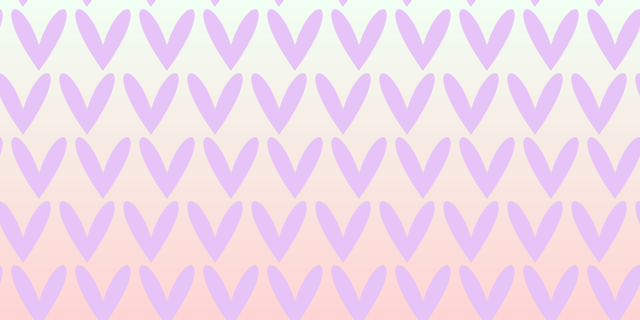
Reproduce this pattern procedurally as a WebGL 1 fragment shader.

```glsl
precision highp float;
// Staggered rows of slender lilac hearts over a vertical mint-to-pink gradient.
// Each heart is one leaf-shaped lobe mirrored about its axis; the lobe is an
// implicit curve (tilted midline plus tapered half width) turned into a distance.

uniform vec2 u_resolution;

// Layout, in cells (one cell is a square holding one heart)
const float ROWS = 5.0;                        // cells per canvas height
const vec2  TIP_OFFSET = vec2(0.609, 0.892);   // tip of a heart in an odd row
const float ROW_SHIFT = 0.25;                  // even rows move left by this

// Heart shape, measured from its lower tip
const float HEART_HEIGHT = 0.964;
const float LOBE_TOP_X = 0.375;                // where the lobe peaks
const float LOBE_TILT = 0.435;                 // sideways lean per unit height
const float BASE_WIDTH = 0.044;
const float WIDTH_GROWTH = 0.30;

// Colours
const vec3 MINT  = vec3(0.945, 0.998, 0.952);
const vec3 PINK  = vec3(1.000, 0.830, 0.828);
const vec3 LILAC = vec3(0.902, 0.769, 0.971);

// Approximate signed distance to a heart with its tip at the origin.
float heartDistance(vec2 p) {
  p.x = abs(p.x);
  float s = p.y / HEART_HEIGHT;
  float fromMidline = p.x - LOBE_TOP_X + LOBE_TILT * (HEART_HEIGHT - p.y);
  float taper = max(BASE_WIDTH + WIDTH_GROWTH * s, 0.0);

  // Inside where fromMidline^2 < taper^2 * (1 - s); divide by the gradient
  float field = fromMidline * fromMidline - taper * taper * (1.0 - s);
  float widthSlope = taper * (2.0 * WIDTH_GROWTH * (1.0 - s) - taper) / HEART_HEIGHT;
  vec2 gradient = vec2(2.0 * fromMidline, -2.0 * LOBE_TILT * fromMidline - widthSlope);
  return field / max(length(gradient), 1e-4);
}

void main() {
  float pixel = ROWS / u_resolution.y;
  vec2 p = gl_FragCoord.xy * pixel - TIP_OFFSET;

  // Alternate rows slide sideways, then fold into one cell
  float isEvenRow = 1.0 - mod(floor(p.y), 2.0);
  p.x += ROW_SHIFT * isEvenRow;
  vec2 cell = vec2(fract(p.x + 0.5) - 0.5, fract(p.y));

  float heart = 1.0 - smoothstep(-0.7 * pixel, 0.7 * pixel, heartDistance(cell));

  vec3 background = mix(PINK, MINT, gl_FragCoord.y / u_resolution.y);
  gl_FragColor = vec4(mix(background, LILAC, heart), 1.0);
}
```
